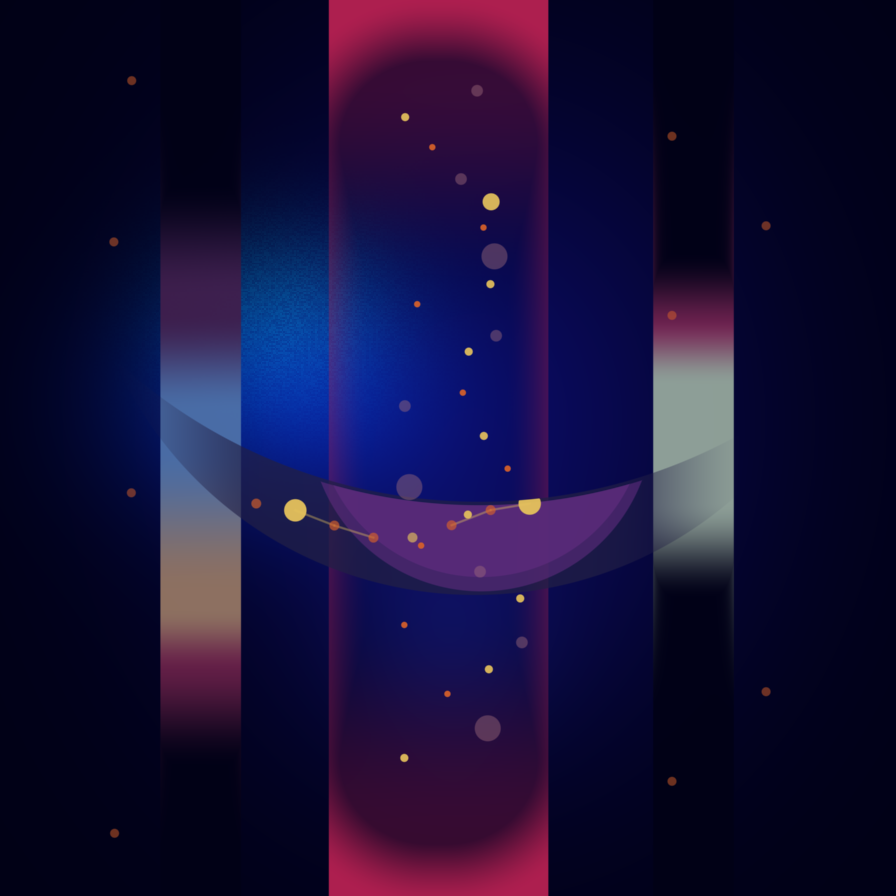
This background is drawn by a WebGL 2 fragment shader. Its source:

```glsl
#version 300 es
precision highp float;
// Night-blue backdrop with glowing vertical bands, a violet bowl and gold sparks.
uniform vec2 u_resolution;
out vec4 outColor;

const vec3 NIGHT = vec3(0.002, 0.002, 0.085);
const vec3 INDIGO = vec3(0.035, 0.035, 0.27);
const vec3 COBALT = vec3(0.0, 0.09, 0.33);
const vec3 TEAL = vec3(0.0, 0.2, 0.17);
const vec3 CRIMSON = vec3(0.68, 0.12, 0.31);
const vec3 ROSE = vec3(0.42, 0.13, 0.29);
const vec3 MAUVE = vec3(0.25, 0.12, 0.30);
const vec3 STEEL = vec3(0.30, 0.44, 0.66);
const vec3 TAN = vec3(0.58, 0.46, 0.39);
const vec3 SAGE = vec3(0.58, 0.65, 0.61);
const vec3 SLATE = vec3(0.13, 0.12, 0.27);
const vec3 VIOLET = vec3(0.37, 0.17, 0.49);
const vec3 GOLD = vec3(0.90, 0.76, 0.36);
const vec3 ORANGE = vec3(0.85, 0.38, 0.16);
const vec3 DUST = vec3(0.62, 0.42, 0.48);

const vec2 LEFT_BAND = vec2(0.179, 0.269);
const vec2 MID_BAND = vec2(0.367, 0.612);
const vec2 RIGHT_BAND = vec2(0.729, 0.819);
const vec3 UPPER_ARC = vec3(0.535, 1.04, 0.60);   // centre, radius
const vec3 LOWER_ARC = vec3(0.53, 0.776, 0.44);
const vec3 BOWL = vec3(0.537, 0.532, 0.192);
const int COLUMN_DOTS = 26;
const int NODES = 8;

float soft;   // edge width, about one pixel

float hash(float n) { return fract(sin(n * 127.1) * 43758.5453); }
float hash2(vec2 p) { return fract(sin(dot(p, vec2(127.1, 311.7))) * 43758.5453); }
float fill(float d) { return 1.0 - smoothstep(-soft, soft, d); }
float disc(vec2 p, vec3 c) { return fill(length(p - c.xy) - c.z); }
float stripe(float x, vec2 b) { return fill(max(b.x - x, x - b.y)); }
float glow(vec2 p, vec2 c, vec2 r) { vec2 q = (p - c) / r; return exp(-dot(q, q)); }

// Bright hairlines along both sides of a band
float rim(float x, vec2 b) { return exp(-max(min(x - b.x, b.y - x), 0.0) / 0.005); }

float segment(vec2 p, vec2 a, vec2 b) {
  vec2 ab = b - a;
  return length(p - a - ab * clamp(dot(p - a, ab) / dot(ab, ab), 0.0, 1.0));
}

vec2 node(float i) { return vec2(0.286 + 0.0436 * i, 0.418 + 0.02 * cos(0.9 * i)); }

vec3 backdrop(vec2 p) {
  float grain = hash2(floor(p * 512.0));
  vec3 c = NIGHT + INDIGO * glow(p, vec2(0.53, 0.53), vec2(0.31, 0.36));
  c += COBALT * glow(p, vec2(0.31, 0.55), vec2(0.18, 0.13));
  c += TEAL * glow(p, vec2(0.315, 0.645), vec2(0.12, 0.10)) * (0.8 + 0.4 * grain);
  return c + vec3(0.03, 0.04, 0.10) * glow(p, vec2(0.5, 0.29), vec2(0.12, 0.12));
}

vec3 sideBands(vec3 c, vec2 p) {
  float y = p.y;
  float edge = rim(p.x, LEFT_BAND);
  vec3 tint = mix(ROSE, TAN, smoothstep(0.25, 0.32, y));
  tint = mix(tint, STEEL, smoothstep(0.34, 0.50, y));
  tint = mix(tint, MAUVE, smoothstep(0.54, 0.65, y));
  float a = smoothstep(0.14, 0.27, y) * (1.0 - smoothstep(0.67, 0.80, y));
  a = max(a, 0.3 * edge * smoothstep(0.03, 0.3, y) * (1.0 - smoothstep(0.7, 0.9, y)));
  c = mix(c, mix(NIGHT, tint, a), stripe(p.x, LEFT_BAND) * 0.95);

  edge = rim(p.x, RIGHT_BAND);
  tint = mix(SAGE, ROSE * 1.15, smoothstep(0.57, 0.645, y));
  a = smoothstep(0.33, 0.44, y) * (1.0 - smoothstep(0.62, 0.72, y));
  a = max(a, 0.4 * edge * smoothstep(0.2, 0.42, y) * (1.0 - smoothstep(0.7, 0.94, y)));
  return mix(c, mix(NIGHT, tint, a), stripe(p.x, RIGHT_BAND) * 0.95);
}

// Crimson band with a dim rounded window
vec3 middleBand(vec3 c, vec2 p) {
  vec2 q = abs(p - vec2(0.4895, 0.495)) - vec2(0.01, 0.33);
  float d = length(max(q, 0.0)) - 0.125;
  float a = smoothstep(-0.06, 0.055, d);
  a = max(a, 0.3 * smoothstep(0.18, 0.42, abs(p.y - 0.495)));
  a = max(a, 0.35 * rim(p.x, MID_BAND));
  return mix(c, CRIMSON, a * stripe(p.x, MID_BAND));
}

vec3 bowl(vec3 c, vec2 p) {
  float under = 1.0 - disc(p, UPPER_ARC);
  float sides = 1.0 - smoothstep(0.17, 0.36, abs(p.x - 0.48));
  c = mix(c, SLATE, 0.75 * under * disc(p, LOWER_ARC) * sides);
  under = 1.0 - disc(p, UPPER_ARC + vec3(0.0, 0.0, 0.004));
  c = mix(c, VIOLET, 0.6 * under * disc(p, BOWL));
  return mix(c, VIOLET, 0.7 * under * disc(p, BOWL + vec3(0.0, 0.008, -0.008)));
}

// Linked beads lying in the bowl
vec3 beads(vec3 c, vec2 p) {
  float under = 1.0 - disc(p, UPPER_ARC);
  for (int k = 0; k < NODES; k++) {
    float i = float(k);
    float linked = step(0.5, mod(i, 4.0)) * step(mod(i, 4.0), 2.5);
    c = mix(c, GOLD, 0.4 * linked * fill(segment(p, node(i), node(i + 1.0)) - 0.0012));
    float big = step(abs(mod(i, 6.0) - 1.0), 0.1);
    vec3 tint = mix(mix(ORANGE, GOLD, step(0.5, hash(i + 3.0))), GOLD, big);
    c = mix(c, tint, mix(0.65, 0.95, big) * under * disc(p, vec3(node(i), mix(0.0055, 0.0125, big))));
  }
  return c;
}

vec3 sparks(vec3 c, vec2 p) {
  // Column of mixed dots
  for (int k = 0; k < COLUMN_DOTS; k++) {
    float i = float(k), kind = mod(i, 3.0);
    float y = 0.9 - 0.76 * (i + 0.6 * hash(i + 9.0)) / float(COLUMN_DOTS);
    float x = 0.51 + 0.16 * (hash(i + 41.0) - 0.5);
    float r = kind < 0.5 ? 0.0065 : (kind < 1.5 ? 0.0045 : 0.0035);
    r += 0.008 * step(mod(i + 3.0, 9.0), 0.5) + 0.005 * step(abs(i - 4.0), 0.5);
    vec3 tint = kind < 0.5 ? DUST : (kind < 1.5 ? GOLD : ORANGE);
    c = mix(c, tint, (kind < 0.5 ? 0.45 : 0.92) * disc(p, vec3(x, y, r)));
  }
  // Faint outer dots on either side
  for (int k = 0; k < 5; k++) {
    float i = float(k);
    vec2 left = vec2(0.137 + 0.01 * cos(3.0 * i), 0.91 - 0.13 * i - 0.05 * i * i);
    vec2 right = vec2(0.75 + 0.105 * mod(i, 2.0), 0.848 - 0.1 * i - 0.32 * step(2.5, i));
    c = mix(c, ORANGE, 0.5 * max(disc(p, vec3(left, 0.005)), disc(p, vec3(right, 0.005))));
  }
  return c;
}

void main() {
  vec2 p = gl_FragCoord.xy / u_resolution;
  soft = 1.0 / min(u_resolution.x, u_resolution.y);
  vec3 c = sideBands(backdrop(p), p);
  c = bowl(middleBand(c, p), p);
  outColor = vec4(sparks(beads(c, p), p), 1.0);
}
```
